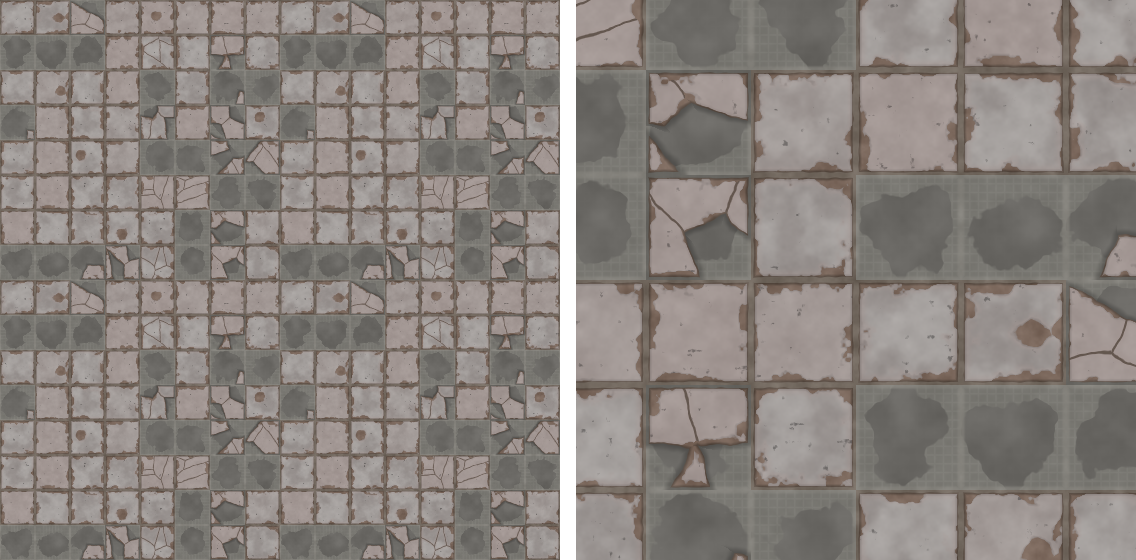
Left, the full canvas; right, a detail of the centre.
Give the GLSL for this texture, as a WebGL 2 fragment shader.

```glsl
#version 300 es
precision highp float;
uniform vec2 u_resolution;
out vec4 fragColor;

#define TILES 16.0          // tiles across the canvas
#define PERIOD 8.0          // tiles before the layout repeats
#define GROUT 0.022         // half width of a joint, in tiles
#define CHIP 0.10           // deepest worn edge
#define CRACK_WIDTH 0.011
#define CRACKED_SHARE 0.13
#define HOLE_SHARE 0.07
#define SHARDS 5

const vec3 GLAZE_LIGHT = vec3(0.655, 0.637, 0.627);
const vec3 GLAZE_DULL = vec3(0.585, 0.560, 0.550);
const vec3 GLAZE_PINK = vec3(0.640, 0.587, 0.572);
const vec3 CLAY = vec3(0.480, 0.405, 0.360);
const vec3 CLAY_DARK = vec3(0.345, 0.295, 0.260);
const vec3 JOINT = vec3(0.450, 0.412, 0.375);
const vec3 BED = vec3(0.468, 0.462, 0.440);
const vec3 BED_JOINT = vec3(0.530, 0.520, 0.495);
const vec3 STAIN = vec3(0.408, 0.400, 0.385);

// Layout by row from the bottom: runs of lost tiles, single losses, broken tiles
const int RUN_START[8] = int[8](0, 5, 6, 4, 0, 6, 0, 0);
const int RUN_LENGTH[8] = int[8](3, 1, 2, 2, 1, 2, 3, 0);
const int SINGLE[8] = int[8](5, -1, -1, -1, -1, 4, -1, -1);
const int BROKEN_A[8] = int[8](6, 6, -1, 6, 6, -1, 6, 2);
const int BROKEN_B[8] = int[8](3, -1, -1, 7, 4, -1, -1, -1);

float hash(vec2 p) {
  return fract(sin(dot(p, vec2(12.9898, 78.233))) * 43758.5453);
}

float tileRandom(vec2 cell, float k) {
  return hash(cell + 17.37 * k + 0.31);
}

// Value noise that wraps after the given whole number of lattice steps
float noise(vec2 p, float wrap) {
  vec2 i = floor(p), f = fract(p);
  f = f * f * (3.0 - 2.0 * f);
  vec2 a = mod(i, wrap), b = mod(i + 1.0, wrap);
  return mix(mix(hash(a), hash(vec2(b.x, a.y)), f.x),
             mix(hash(vec2(a.x, b.y)), hash(b), f.x), f.y);
}

float fbm(vec2 p, float freq) {
  float sum = 0.0, amp = 0.533;
  for (int i = 0; i < 4; i++) {
    sum += amp * noise(p * freq, PERIOD * freq);
    freq *= 2.0;
    amp *= 0.5;
  }
  return sum;
}

// Distance from the bisector of a and b, positive on the side of a
float bisector(vec2 p, vec2 a, vec2 b) {
  return (dot(p - b, p - b) - dot(p - a, p - a)) / (2.0 * length(b - a) + 1e-4);
}

void main() {
  vec2 p = gl_FragCoord.xy / u_resolution * TILES;
  float px = TILES / min(u_resolution.x, u_resolution.y);
  vec2 cell = mod(floor(p), PERIOD);
  vec2 f = fract(p) - 0.5;
  vec2 q = f + 7.0 * vec2(tileRandom(cell, 1.0), tileRandom(cell, 2.0));
  float edge = 0.5 - max(abs(f.x), abs(f.y));

  // State of this tile
  int x = int(cell.x), y = int(cell.y);
  bool lost = (x >= RUN_START[y] && x < RUN_START[y] + RUN_LENGTH[y]) || x == SINGLE[y];
  bool broken = !lost && (x == BROKEN_A[y] || x == BROKEN_B[y]);
  int kept = broken ? 3 : SHARDS;
  if (lost) kept = tileRandom(cell, 3.0) < 0.25 ? 1 : 0;

  // Nearest kept and lost shards, and the two nearest of all for cracks
  vec2 w = f + 0.09 * (vec2(fbm(q, 4.0), fbm(q + 3.0, 4.0)) - 0.5);
  vec2 keptSite = vec2(9.0), lostSite = vec2(9.0), first = vec2(9.0), second = vec2(9.0);
  for (int i = 0; i < SHARDS; i++) {
    float k = 4.0 + 2.0 * float(i);
    vec2 site = 0.9 * (vec2(tileRandom(cell, k), tileRandom(cell, k + 1.0)) - 0.5);
    if (lost && i == 0) site = vec2(0.38, -0.34);
    float d = distance(w, site);
    if (i < kept) { if (d < distance(w, keptSite)) keptSite = site; }
    else if (d < distance(w, lostSite)) lostSite = site;
    if (d < distance(w, first)) { second = first; first = site; }
    else if (d < distance(w, second)) second = site;
  }
  float shard = kept == 0 ? -1.0 : kept == SHARDS ? 1.0 : bisector(w, keptSite, lostSite);

  // Clay body, then the glaze inside its worn rim
  float wear = smoothstep(0.43, 0.76, fbm(q, 5.0));
  float body = min(edge - GROUT - 0.012 * noise(q * 14.0, 112.0), shard);
  float glaze = min(edge - GROUT - 0.014 - CHIP * wear, shard - 0.014 - 0.06 * wear);
  if (tileRandom(cell, 20.0) < HOLE_SHARE) {
    vec2 hole = 0.5 * (vec2(tileRandom(cell, 21.0), tileRandom(cell, 22.0)) - 0.5);
    glaze = min(glaze, length(f - hole) - 0.06 - 0.16 * fbm(q, 6.0));
  }
  float bodyMask = clamp(body / px + 0.5, 0.0, 1.0);
  float glazeMask = clamp(glaze / px + 0.5, 0.0, 1.0);

  // Exposed bed: scored grid, dark adhesive blot and joints
  float grain = fbm(p, 8.0) - 0.5;
  vec2 score = abs(fract(f * 12.0) - 0.5);
  vec3 color = BED + 0.06 * grain;
  color += 0.022 * smoothstep(0.32, 0.5, max(score.x, score.y));
  float blot = length(f) + 0.55 * (fbm(q, 3.0) - 0.5);
  vec3 stain = STAIN + 0.13 * (fbm(q + 2.0, 3.0) - 0.5);
  color = mix(color, stain, smoothstep(0.40, 0.37, blot) * 0.9);
  color = mix(color, BED_JOINT + 0.1 * grain, 0.7 * smoothstep(0.05, 0.015, edge));
  color *= 1.0 - 0.22 * smoothstep(-0.07, 0.0, shard);
  if (!lost && !broken) color = JOINT + 0.16 * grain;

  vec3 clay = mix(CLAY_DARK, CLAY, smoothstep(0.0, 0.035, body)) + 0.16 * grain;
  color = mix(color, clay, bodyMask);

  // Mottled glaze, pinker near its rim, with pits
  float pink = 0.75 * smoothstep(0.5, 0.9, tileRandom(cell, 23.0) + (broken || lost ? 0.5 : 0.0));
  pink = max(pink, 0.55 * smoothstep(0.09, 0.0, glaze));
  vec3 face = mix(GLAZE_DULL, GLAZE_LIGHT, smoothstep(0.25, 0.65, fbm(q, 3.0)));
  face = mix(face, GLAZE_PINK, pink) + 0.07 * grain;
  face *= 1.0 - 0.3 * smoothstep(0.80, 0.92, fbm(q + 5.0, 12.0) + 0.05);
  face *= 1.0 - 0.12 * smoothstep(0.03, 0.0, glaze);

  // Cracks follow the borders between shards
  if (broken || tileRandom(cell, 24.0) < CRACKED_SHARE) {
    float crack = bisector(w, first, second) - CRACK_WIDTH;
    face = mix(face, GLAZE_PINK, 0.5 * smoothstep(0.06, 0.0, crack));
    face = mix(face, CLAY_DARK, 0.85 * clamp(0.5 - crack / px, 0.0, 1.0));
  }
  color = mix(color, face, glazeMask);
  fragColor = vec4(color, 1.0);
}
```
